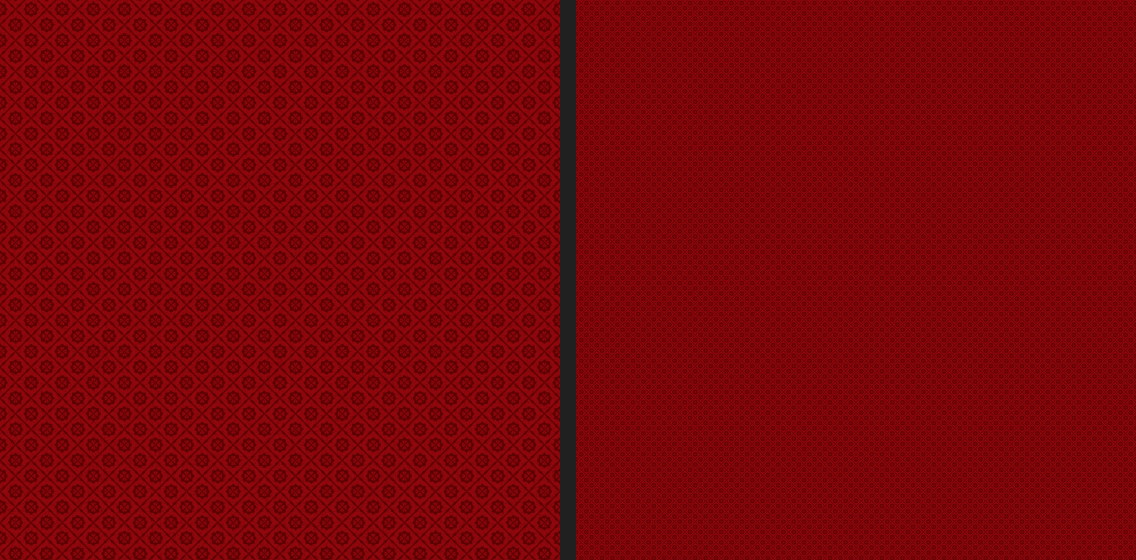
Left, the tile; right, the same tile 3 across and 3 down.
A Shadertoy shader for this pattern:

```glsl
#define REPEATS 18.0
#define ROW_SHIFT 0.70
#define ROSETTE_RADIUS 0.222
#define SCALLOP_DEPTH 0.020
#define LINE_HALF_WIDTH 0.019
#define LEAF_SWELL 0.020
#define GRAIN_CELLS 512.0
#define LIGHT_RED vec3(0.565, 0.03, 0.05)
#define WORN_RED vec3(0.50, 0.02, 0.035)
#define DARK_RED vec3(0.36, 0.006, 0.01)

float hash(vec2 p) {
    return fract(sin(dot(p, vec2(127.1, 311.7))) * 43758.5453);
}

// Value noise that wraps at the canvas edges
float wrappedNoise(vec2 p, float period) {
    vec2 cell = floor(p);
    vec2 f = fract(p);
    f = f * f * (3.0 - 2.0 * f);
    vec2 lo = mod(cell, period);
    vec2 hi = mod(cell + 1.0, period);
    float bottom = mix(hash(lo), hash(vec2(hi.x, lo.y)), f.x);
    float top = mix(hash(vec2(lo.x, hi.y)), hash(hi), f.x);
    return mix(bottom, top, f.y);
}

// Offset to the nearest motif of the staggered lattice
vec2 nearestMotif(vec2 p) {
    vec2 a = fract(p + 0.5) - 0.5;
    vec2 b = fract(p) - 0.5;
    return abs(a.x) + abs(a.y) < abs(b.x) + abs(b.y) ? a : b;
}

float rosette(vec2 p) {
    float angle = atan(p.y, p.x + 1e-5);
    return length(p) - ROSETTE_RADIUS - SCALLOP_DEPTH * cos(8.0 * angle);
}

// Half of a heart petal: a segment that swells outwards
float heartPetal(vec2 p) {
    vec2 tip = vec2(0.0, 0.035);
    vec2 lobe = vec2(0.034, 0.112);
    vec2 axis = lobe - tip;
    float t = clamp(dot(p - tip, axis) / dot(axis, axis), 0.0, 1.0);
    return length(p - tip - axis * t) - mix(0.010, 0.033, t);
}

// Diamond frame around the motif, with a leaf along each half side
float leafyFrame(vec2 p) {
    float across = (0.5 - p.x - p.y) * 0.7071;
    float along = (p.y - p.x) * 0.7071;
    float leaf = (along - 0.19) / 0.055;
    return across - LINE_HALF_WIDTH - LEAF_SWELL * exp(-leaf * leaf);
}

float coverage(float d, float softness) {
    return 1.0 - smoothstep(-softness, softness, d);
}

void mainImage(out vec4 fragColor, in vec2 fragCoord) {
    vec2 uv = fragCoord / iResolution.xy;
    vec2 p = nearestMotif(uv * REPEATS - vec2(0.0, ROW_SHIFT));
    float softness = 0.008 + 0.6 * REPEATS / iResolution.y;

    // Mirror into one eighth of the motif
    vec2 q = abs(p);
    q = vec2(min(q.x, q.y), max(q.x, q.y));

    float ornament = coverage(min(rosette(p), leafyFrame(q)), softness);
    ornament *= 1.0 - coverage(heartPetal(q), softness);

    // Fine speckle on the light ground
    float grain = wrappedNoise(uv * GRAIN_CELLS + 0.5, GRAIN_CELLS);
    vec3 ground = mix(WORN_RED, LIGHT_RED, smoothstep(0.0, 0.6, grain));

    fragColor = vec4(mix(ground, DARK_RED, ornament), 1.0);
}
```
